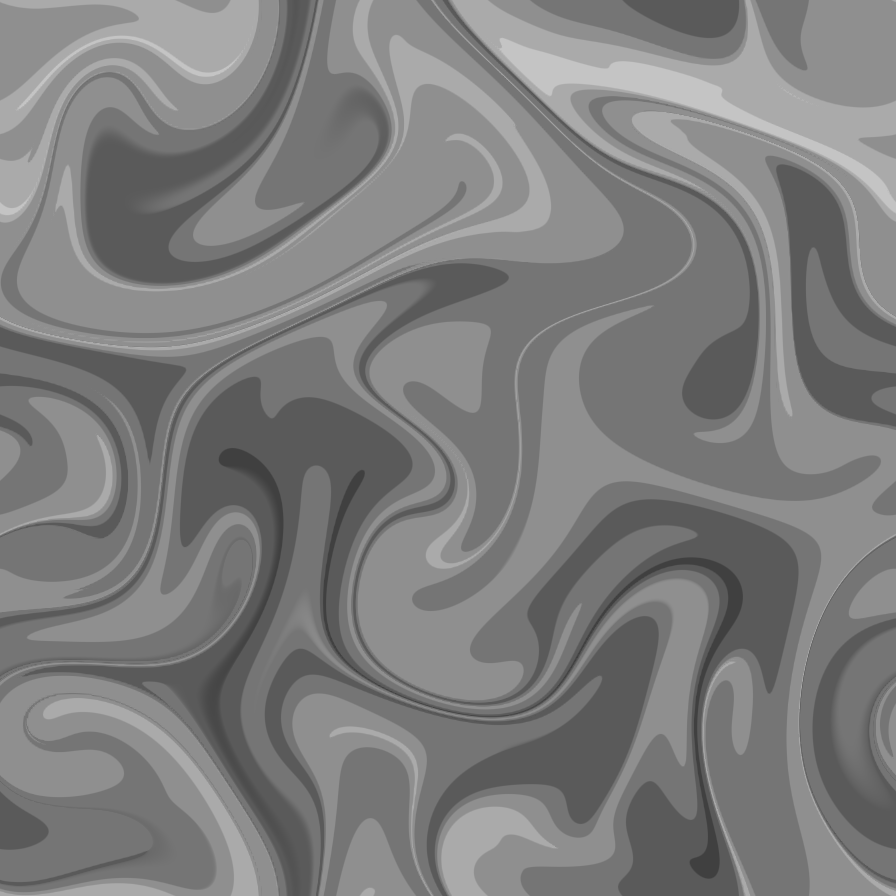
Give the GLSL for this background, as a WebGL 2 fragment shader.

```glsl
#version 300 es
precision highp float;
// Seamless grey marbled paint: posterized waves folded and stretched by a swirling flow.

#define WAVES 12          // plane waves per field
#define STEPS 14          // steps along the flow
#define FLOW 0.05         // total stirring strength
#define DRIFT 2.2         // change of the flow while stirring, radians
#define TEAR 0.3          // strength of the ragged edges
#define TEAR_CELLS 28.0   // ragged detail cells per tile, whole number
#define BLUR 0.4          // widest soft edge, in field units
#define DARK 0.25
#define LIGHT 0.77

uniform vec2 u_resolution;
out vec4 fragColor;

const float PI = 3.14159;
const float TAU = 6.28318;

vec2 frequency[WAVES];

float hash(float n) {
    n = fract(n * 0.1031);
    n *= n + 33.33;
    return fract(n * (n + n));
}

float hash(vec2 cell) {
    vec3 h = fract(cell.xyx * 0.1031);
    h += dot(h, h.yzx + 33.33);
    return fract((h.x + h.y) * h.z);
}

// Whole-number frequencies, fanned over half a circle, so every field wraps.
void buildFrequencies() {
    for (int i = 0; i < WAVES; i++) {
        float angle = PI * (float(i) + 0.5) / float(WAVES);
        float radius = 1.3 + 2.4 * fract(float(i) * 0.618);
        frequency[i] = floor(radius * vec2(cos(angle), sin(angle)) + 0.5);
    }
}

// Sum of waves with unit variance: x is the value, yz its gradient.
vec3 waveField(vec2 p, float seed, float falloff, float drift) {
    vec3 sum = vec3(0.0);
    float power = 0.0;
    for (int i = 0; i < WAVES; i++) {
        vec2 k = frequency[i];
        float amplitude = pow(dot(k, k), -0.5 * falloff);
        float turn = (i % 2 == 0) ? drift : -drift;
        float phase = TAU * (dot(k, p) + hash(float(i) * 7.3 + seed)) + turn;
        sum += amplitude * vec3(cos(phase), -TAU * k * sin(phase));
        power += 0.5 * amplitude * amplitude;
    }
    return sum * inversesqrt(power);
}

// The curl of a stream function stirs without changing areas.
vec2 velocity(vec2 p, float time) {
    vec2 slope = waveField(p, 19.0, 1.5, DRIFT * time).yz;
    return vec2(slope.y, -slope.x);
}

vec2 stir(vec2 p) {
    float stepSize = FLOW / float(STEPS);
    for (int i = 0; i < STEPS; i++) {
        float time = (float(i) + 0.5) / float(STEPS);
        vec2 middle = p + 0.5 * stepSize * velocity(p, time);
        p += stepSize * velocity(middle, time);
    }
    return p;
}

// Value noise that wraps after the given number of cells, from -1 to 1.
float wrappedNoise(vec2 p, float cells) {
    p *= cells;
    vec2 cell = floor(p);
    vec2 f = p - cell;
    f = f * f * (3.0 - 2.0 * f);
    vec2 a = mod(cell, cells);
    vec2 b = mod(cell + 1.0, cells);
    float low = mix(hash(a), hash(vec2(b.x, a.y)), f.x);
    float high = mix(hash(vec2(a.x, b.y)), hash(b), f.x);
    return 2.0 * mix(low, high, f.y) - 1.0;
}

float edge(float threshold, float value, float width) {
    return smoothstep(threshold - width, threshold + width, value);
}

void main() {
    vec2 uv = gl_FragCoord.xy / u_resolution;
    buildFrequencies();
    vec2 paint = stir(uv);

    // Paint height, ragged in some patches and soft in others
    float height = waveField(paint, 43.0, 1.0, 0.0).x;
    float patches = waveField(paint, 87.0, 1.0, 0.0).x;
    float ragged = smoothstep(0.5, 1.5, -patches);
    height += TEAR * ragged * wrappedNoise(paint, TEAR_CELLS);
    float soft = BLUR * smoothstep(0.9, 2.2, patches);
    float width = max(0.7 * fwidth(height), soft) + 0.0001;

    // Five thresholds split the height into six even greys
    float level = edge(-2.05, height, width) + edge(-0.915, height, width)
                + edge(0.253, height, width) + edge(1.28, height, width)
                + edge(2.0, height, width);
    fragColor = vec4(vec3(mix(DARK, LIGHT, level / 5.0)), 1.0);
}
```
